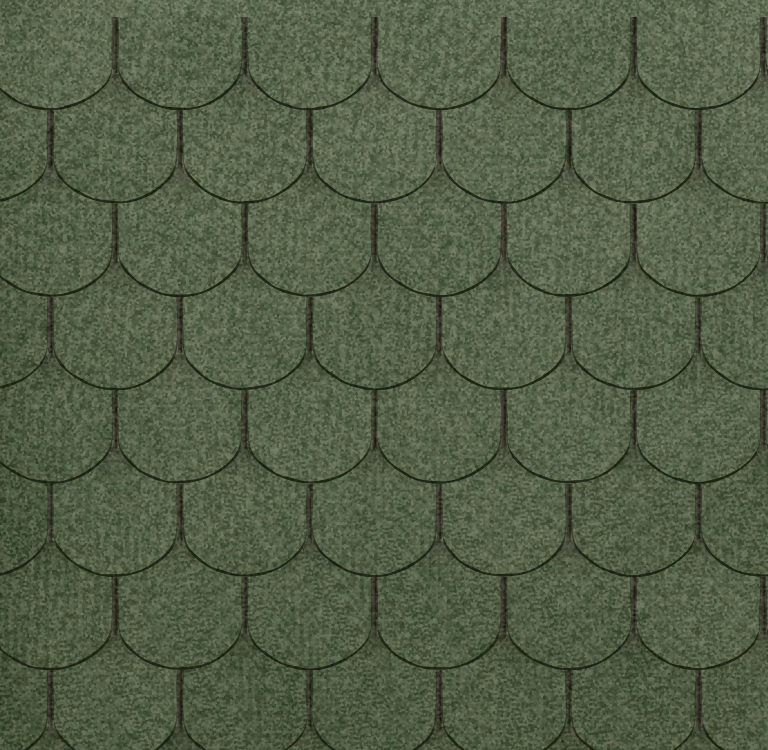
Give the GLSL for this texture, as a Shadertoy shader.

```glsl
// Green mineral-granule roof shingles: staggered rows of rounded tabs with dark slots
float hash(vec2 p) {
    return fract(sin(dot(p, vec2(127.1, 311.7))) * 43758.547);
}

// Cellular noise: random brightness of granules, blended softly by distance
float granules(vec2 p) {
    vec2 cell = floor(p);
    float total = 0.0, tone = 0.0;
    for (int j = -1; j <= 1; j++)
    for (int i = -1; i <= 1; i++) {
        vec2 id = cell + vec2(i, j);
        vec2 offset = id + vec2(hash(id), hash(id + 57.3)) - p;
        float weight = exp(-7.0 * dot(offset, offset));
        total += weight;
        tone += weight * hash(id + 19.7);
    }
    return tone / total - 0.5;
}

void mainImage(out vec4 fragColor, in vec2 fragCoord) {
    // One unit is one tab width; y runs down from the top edge
    float pixel = 5.926 / iResolution.x;
    vec2 p = vec2(fragCoord.x, iResolution.y - fragCoord.y) * pixel;
    float height = iResolution.y * pixel;

    // Staggered rows, with slots at q.x = +-0.5
    const float rowHeight = 0.72;
    float row = floor((p.y - 0.131) / rowHeight);
    float along = p.x - 0.889 - 0.5 * row;
    vec2 q = vec2(fract(along) - 0.5, p.y - 0.131 - row * rowHeight);
    float wobble = 0.003 * sin(p.x * 9.0 + row * 4.0) * sin(p.y * 7.0 + row);

    // Tab outline: straight sides flowing into a shallow arc by a smooth maximum
    float side = abs(q.x) - 0.482 + wobble;
    float arc = length(q - vec2(0.0, 0.155)) - 0.565 + wobble;
    float blend = max(0.06 - abs(side - arc), 0.0);
    float tab = max(side, arc) + blend * blend / 0.24;
    float present = step(0.0, row);

    // The area under the arc belongs to a tab of the next row
    float below = present * step(0.0, tab) * step(0.44, q.y);
    float tabRow = row + below;
    vec2 tabId = vec2(floor(p.x - 0.889 - 0.5 * tabRow), tabRow);

    // Granule surface with faint patches and a darker lower end
    float fine = granules(p * 58.0);
    float coarse = granules(p * 21.0 + 31.0);
    float patches = sin(p.x * 2.3 + sin(p.y * 1.9)) * sin(p.y * 2.7 + sin(p.x * 1.4));
    float light = 0.19 * fine + 0.05 * coarse + 0.008 * patches;
    light += 0.022 * (hash(tabId) - 0.5) + 0.02 - 0.06 * pow(p.y / height, 1.5);
    light -= 0.04 * exp(-p.x * 2.5);
    vec3 color = vec3(0.345, 0.396, 0.295) + light;
    color += vec3(0.02, -0.003, -0.006) * (coarse + 0.15 * patches);

    // Soft brownish shade in the wedge below neighbouring arcs
    float wedge = below * smoothstep(0.28, 0.5, abs(q.x)) * exp(-max(arc, 0.0) * 12.0);
    color *= 1.0 - vec3(0.17, 0.22, 0.20) * wedge;

    // Worn brown-grey slots, darkest along one side
    float slot = present * smoothstep(-pixel, pixel, side)
               * (1.0 - smoothstep(0.40, 0.50, q.y));
    vec3 slotColor = vec3(0.255, 0.245, 0.205) + 0.14 * fine + 0.05 * coarse;
    slotColor -= 0.09 * smoothstep(0.0, 0.02, -sign(q.x) * (0.5 - abs(q.x)) + 0.01);
    color = mix(color, slotColor, slot);

    // Dark cut edge, heavier on the arc than on the sides
    float onArc = smoothstep(0.38, 0.52, q.y);
    float halfWidth = mix(0.004, 0.009, onArc) + 0.0015 * sin(p.x * 23.0 + p.y * 17.0);
    float edge = 1.0 - smoothstep(halfWidth - pixel * 0.6, halfWidth + pixel * 0.6,
                                  abs(tab + halfWidth));
    edge *= present * mix(0.5, 0.9, onArc);
    color = mix(color, vec3(0.10, 0.125, 0.07) + 0.05 * fine, edge);

    fragColor = vec4(clamp(color, 0.0, 1.0), 1.0);
}
```
